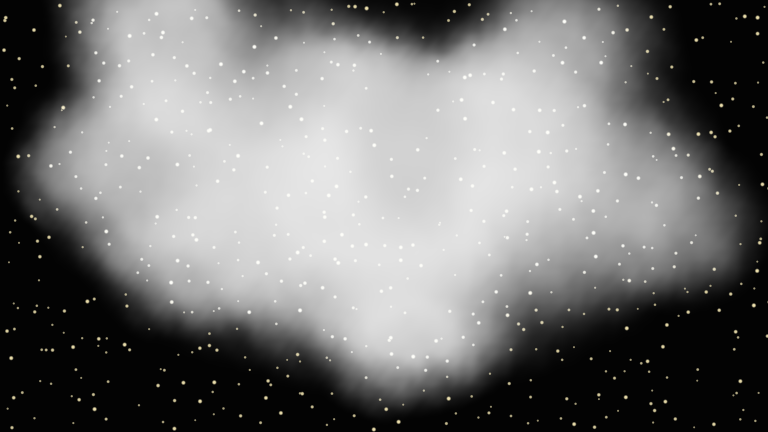
A Shadertoy shader for this background:

```glsl
// A pale, soft cloud on black, sprinkled with small warm stars.

const vec3 WARM_STAR = vec3(0.93, 0.88, 0.68);
const vec3 WHITE_STAR = vec3(1.0, 1.0, 0.98);
const float NIGHT = 0.012;
const float CLOUD_WHITE = 0.915;

// Each lobe: centre x, centre y, radius x, radius y, in canvas heights.
const int LOBES = 12;
const vec4 LOBE[LOBES] = vec4[LOBES](
    vec4(0.90, 0.52, 0.78, 0.44), vec4(0.77, 0.76, 0.50, 0.32),
    vec4(0.38, 0.90, 0.29, 0.36), vec4(0.39, 0.61, 0.36, 0.33),
    vec4(0.17, 0.62, 0.17, 0.19), vec4(0.46, 0.40, 0.29, 0.20),
    vec4(0.95, 0.24, 0.28, 0.22), vec4(0.72, 0.33, 0.26, 0.19),
    vec4(1.27, 0.84, 0.33, 0.33), vec4(1.15, 0.69, 0.32, 0.30),
    vec4(1.41, 0.56, 0.30, 0.32), vec4(1.58, 0.48, 0.23, 0.22));
const float WEIGHT[LOBES] = float[LOBES](
    0.96, 0.82, 0.85, 0.74, 0.45, 0.58, 0.85, 0.42, 0.66, 0.70, 0.48, 0.45);

vec2 hash22(vec2 p) {
    vec3 q = fract(p.xyx * vec3(0.1031, 0.1030, 0.0973));
    q += dot(q, q.yzx + 33.33);
    return fract((q.xx + q.yz) * q.zy);
}

// Layered, rotated sines in about -1..1.
float waves(vec2 p) {
    float sum = 0.0, amp = 0.5;
    for (int i = 0; i < 5; i++) {
        sum += amp * sin(p.x + 1.3 * sin(p.y)) * cos(p.y + 0.7);
        p = mat2(1.4, 1.1, -1.1, 1.4) * p + 2.1;
        amp *= 0.58;
    }
    return sum;
}

// Elliptical falloff: one near the centre, zero past the radius.
float softBlob(vec2 p, vec2 centre, vec2 radius) {
    return 1.0 - smoothstep(0.25, 1.0, length((p - centre) / radius));
}

// Lobes screened together, with a notch at the top and a faint inner shade.
float cloud(vec2 p) {
    vec2 q = p + 0.025 * vec2(waves(p * 12.0), waves(p * 12.0 + 5.0));
    float gap = 1.0;
    for (int i = 0; i < LOBES; i++) {
        gap *= 1.0 - WEIGHT[i] * softBlob(q, LOBE[i].xy, LOBE[i].zw);
    }
    float density = 1.0 - gap;
    density += 0.35 * density * gap * waves(p * 9.0 + 3.0);
    density *= 1.0 - 0.88 * softBlob(q, vec2(0.95, 1.03), vec2(0.30, 0.17));
    density *= 1.0 - 0.09 * softBlob(q, vec2(0.95, 0.65), vec2(0.20, 0.24));
    density *= 1.0 - 0.10 * softBlob(q, vec2(0.60, 0.88), vec2(0.24, 0.26));
    return clamp(density, 0.0, 1.0);
}

// One jittered star per chosen grid cell.
float stars(vec2 p, float cells, float chance, float seed, float pixel) {
    vec2 grid = p * cells;
    vec2 id = floor(grid) + seed;
    vec2 pick = hash22(id + 71.0);
    vec2 spot = mix(vec2(0.12), vec2(0.88), hash22(id));
    float dist = length(fract(grid) - spot) / cells;
    float radius = mix(0.0025, 0.0056, pick.y);
    float disc = 1.0 - smoothstep(radius * 0.3, radius + 0.5 * pixel, dist);
    return disc * step(pick.x, chance) * mix(0.6, 1.0, pick.y);
}

void mainImage(out vec4 fragColor, in vec2 fragCoord) {
    float pixel = 1.0 / iResolution.y;
    vec2 p = (fragCoord - 0.5 * iResolution.xy) * pixel + vec2(0.889, 0.5);

    float light = mix(NIGHT, CLOUD_WHITE, cloud(p));
    float spark = max(stars(p, 15.0, 0.65, 11.0, pixel),
                      stars(p + 0.37, 19.0, 0.60, 47.0, pixel));
    vec3 starColor = mix(WARM_STAR, WHITE_STAR, smoothstep(0.05, 0.6, light));

    fragColor = vec4(mix(vec3(light), starColor, spark), 1.0);
}
```
